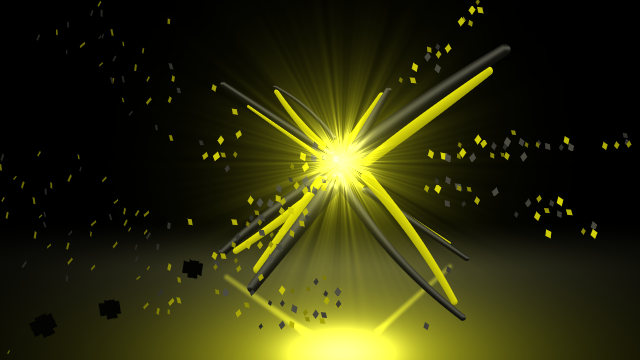
A Shadertoy shader for this background:

```glsl
// A burst of yellow light holds crossed, looping metal struts above a glossy floor.
// Struts are bowed, tapered capsules; the glow is radial falloff with noisy rays.
// Debris is a jittered grid of slanted tiles thinned by a density field.
const vec2 CORE = vec2(0.949, 0.549);
const vec3 YELLOW = vec3(0.94, 0.93, 0.04);
const vec3 HALO = vec3(0.80, 0.80, 0.10);
const vec3 HOT = vec3(1.0, 1.0, 0.52);
const vec3 STEEL = vec3(0.34, 0.34, 0.30);
const vec3 FLOOR_GREY = vec3(0.33, 0.33, 0.20);
const vec3 FLOOR_GOLD = vec3(0.46, 0.46, 0.09);
const float HALO_REACH = 0.19;
const float TILE_SIZE = 0.0105;

float sq(float x) { return x * x; }

vec2 hash2(vec2 p) {
    p = vec2(dot(p, vec2(127.1, 311.7)), dot(p, vec2(269.5, 183.3)));
    return fract(sin(p) * 43758.5);
}

float gradientNoise(vec2 p) {
    vec2 i = floor(p), f = fract(p), u = f * f * (3.0 - 2.0 * f);
    vec2 e = vec2(0.0, 1.0);
    float a = dot(hash2(i) * 2.0 - 1.0, f);
    float b = dot(hash2(i + e.yx) * 2.0 - 1.0, f - e.yx);
    float c = dot(hash2(i + e.xy) * 2.0 - 1.0, f - e.xy);
    float d = dot(hash2(i + e.yy) * 2.0 - 1.0, f - e.yy);
    return mix(mix(a, b, u.x), mix(c, d, u.x), u.y);
}

float cover(float d) { return clamp(0.5 - d * iResolution.y, 0.0, 1.0); }

mat2 turn(float a) { return mat2(cos(a), sin(a), -sin(a), cos(a)); }

float box(vec2 p, vec2 halfSize) {
    vec2 q = abs(p) - halfSize;
    return length(max(q, 0.0)) + min(max(q.x, q.y), 0.0);
}

// Bowed, tapered capsule: x is the distance, y the height across the tube
vec2 bar(vec2 p, vec2 tip, vec2 base, float radius, float bow) {
    vec2 axis = base - tip;
    float h = clamp(dot(p - tip, axis) / dot(axis, axis), 0.0, 1.0);
    vec2 normal = normalize(vec2(-axis.y, axis.x));
    vec2 q = p - tip - axis * h - normal * bow * 4.0 * h * (1.0 - h);
    float width = radius * mix(0.65, 1.1, h);
    return vec2(length(q) - width, q.y / width);
}

// One loop: a lit inner side and a steel outer side; shape = radii and bow
void strut(inout vec3 col, vec2 p, vec2 tip, vec2 base, vec2 litTip, vec2 litBase, vec3 shape) {
    float nearCore = exp(-length(p - CORE) / 0.14);
    vec2 lit = bar(p, litTip, litBase, shape.y, -0.5 * shape.z);
    vec2 steel = bar(p, tip, base, shape.x, shape.z);
    vec3 litCol = YELLOW * (0.82 + 0.2 * lit.y);
    vec3 steelCol = STEEL * (0.14 + 0.75 * exp(-sq((steel.y - 0.3) / 0.4)));
    col = mix(col, litCol, cover(lit.x));
    col = mix(col, steelCol + HALO * nearCore * 0.5, cover(steel.x));
}

float stream(vec2 p, vec2 a, vec2 b, float width) {
    return smoothstep(width, width * 0.3, bar(p, a, b, 0.0, 0.0).x);
}

float debrisDensity(vec2 p) {
    float d = 0.75 * stream(p, vec2(0.89, 0.53), vec2(0.66, 0.28), 0.10);
    d = max(d, 0.50 * stream(p, vec2(0.69, 0.15), vec2(0.88, 0.16), 0.09));
    d = max(d, 0.30 * stream(p, vec2(0.04, 0.48), vec2(0.45, 0.27), 0.20));
    d = max(d, 0.25 * stream(p, vec2(0.20, 0.92), vec2(0.62, 0.62), 0.15));
    d = max(d, 0.65 * stream(p, vec2(1.22, 0.585), vec2(1.77, 0.61), 0.045));
    d = max(d, 0.60 * stream(p, vec2(1.17, 0.50), vec2(1.29, 0.45), 0.05));
    d = max(d, 0.45 * stream(p, vec2(1.41, 0.42), vec2(1.65, 0.37), 0.06));
    return max(d, 0.55 * stream(p, vec2(1.11, 0.73), vec2(1.30, 0.97), 0.05));
}

void debris(inout vec3 col, vec2 p) {
    for (int layer = 0; layer < 2; layer++) {
        float k = float(layer), cell = 0.042 - 0.011 * k;
        vec2 id = floor(p / cell + 7.3 * k);
        vec2 rnd = hash2(id + 31.0 * k), jitter = hash2(id + 57.0);
        vec2 center = (id + 0.5 - 7.3 * k + (jitter - 0.5) * 0.4) * cell;
        float facing = smoothstep(0.35, 0.65, center.x);
        vec2 q = turn(0.3 + (jitter.x - 0.5) * 1.2) * (p - center);
        q.y += 0.35 * q.x;
        vec2 size = TILE_SIZE * (0.5 + 0.4 * rnd.y) * vec2(mix(0.3, 0.85, facing), 1.0);
        float present = step(rnd.x, debrisDensity(center) * 0.75);
        vec3 tint = mix(STEEL, YELLOW, step(0.4, jitter.y)) * mix(0.45, 0.9, facing * rnd.y);
        col = mix(col, tint, cover(box(q, size)) * present);
    }
}

void darkBlocks(inout vec3 col, vec2 p) {
    vec3 blocks[4] = vec3[4](vec3(0.12, 0.097, 0.034), vec3(0.305, 0.143, 0.029),
        vec3(0.535, 0.255, 0.027), vec3(0.44, 0.39, 0.022));
    for (int i = 0; i < 4; i++) {
        float s = blocks[i].z;
        vec2 q = turn(-0.45 + 0.3 * float(i)) * (p - blocks[i].xy);
        float d = min(box(q, s * vec2(1.0, 0.6)), box(q - s * vec2(0.1, -0.1), s * vec2(0.5, 0.9)));
        col = mix(col, vec3(0.012, 0.012, 0.008), cover(d + 0.003 * gradientNoise(q * 150.0)));
    }
}

void mainImage(out vec4 fragColor, in vec2 fragCoord) {
    vec2 p = fragCoord / iResolution.y;
    p.x += 0.5 * (16.0 / 9.0 - iResolution.x / iResolution.y);
    vec2 ray = p - CORE;
    float r = length(ray);
    vec2 dir = ray / max(r, 0.0001);
    // Halo, rays and floor
    float rays = 1.0 + 0.5 * gradientNoise(dir * 9.0) + 0.4 * gradientNoise(dir * 23.0);
    vec3 col = HALO * 0.8 * rays * exp(-r / HALO_REACH) * smoothstep(0.75, 0.1, r);
    float wash = smoothstep(0.39, 0.24, p.y) * exp(-sq(ray.x / 0.68));
    col += mix(FLOOR_GOLD, FLOOR_GREY, smoothstep(0.0, 0.28, p.y)) * wash * 0.85;
    col += HALO * 0.5 * exp(-sq(ray.x / 0.36) - sq(p.y / 0.17));
    col += HOT * 0.9 * exp(-sq(ray.x / 0.14) - sq((p.y - 0.02) / 0.065));
    // Soft reflections
    float mirrored = min(bar(p, vec2(0.63, 0.23), vec2(0.86, 0.07), 0.008, 0.0).x,
        bar(p, vec2(1.25, 0.26), vec2(1.05, 0.08), 0.006, 0.0).x);
    col += HALO * 0.35 * smoothstep(0.008, -0.006, mirrored);
    darkBlocks(col, p);
    // Struts, back to front
    strut(col, p, vec2(1.296, 0.282), vec2(1.018, 0.472), vec2(1.25, 0.325), vec2(0.995, 0.49), vec3(0.011, 0.004, 0.0));
    strut(col, p, vec2(0.618, 0.299), vec2(0.891, 0.502), vec2(0.655, 0.303), vec2(0.891, 0.475), vec3(0.017, 0.013, 0.008));
    strut(col, p, vec2(0.620, 0.766), vec2(0.914, 0.572), vec2(0.690, 0.704), vec2(0.903, 0.556), vec3(0.012, 0.006, 0.0));
    strut(col, p, vec2(0.764, 0.759), vec2(0.926, 0.618), vec2(0.768, 0.745), vec2(0.895, 0.595), vec3(0.007, 0.010, 0.012));
    strut(col, p, vec2(1.079, 0.750), vec2(0.995, 0.602), vec2(1.060, 0.734), vec2(0.968, 0.595), vec3(0.013, 0.014, 0.0));
    strut(col, p, vec2(1.402, 0.862), vec2(0.995, 0.583), vec2(1.357, 0.803), vec2(1.018, 0.560), vec3(0.025, 0.019, -0.006));
    strut(col, p, vec2(0.701, 0.201), vec2(0.919, 0.479), vec2(0.715, 0.252), vec2(0.891, 0.490), vec3(0.022, 0.018, 0.0));
    strut(col, p, vec2(1.285, 0.118), vec2(0.938, 0.509), vec2(1.262, 0.162), vec2(1.018, 0.509), vec3(0.014, 0.014, 0.025));
    debris(col, p);
    // Burst in front
    col += HALO * 0.45 * rays * exp(-r / 0.09);
    col += HOT * 1.1 * exp(-sq(r / (0.062 * rays)));
    fragColor = vec4(clamp(col, 0.0, 1.0), 1.0);
}
```
